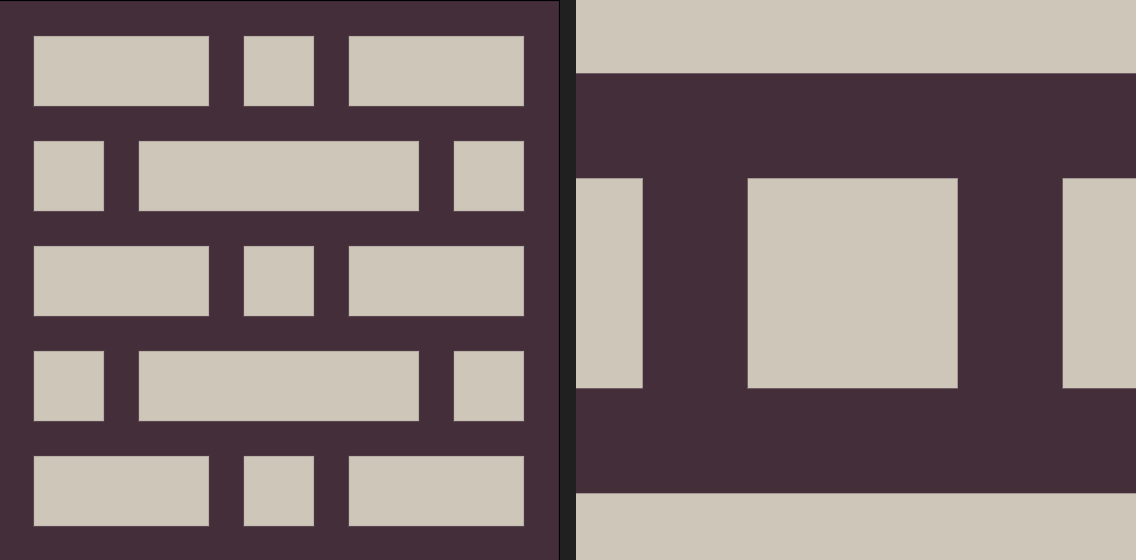
Left: the whole. Right: its middle third, enlarged.
A Shadertoy shader for this pattern:

```glsl
// Five courses of pale blocks on a plum ground, with two alternating layouts.
// Each course is one mirrored bar cut by a pair of joints; distances to the
// bar, its joints and the outer margin give smooth coverage.

const vec3 GROUND = vec3(0.263, 0.182, 0.229);
const vec3 BLOCK = vec3(0.806, 0.777, 0.727);
const vec3 RIM = vec3(0.0);

const float UNITS = 16.0;              // joint widths across the canvas
const float COURSE_PITCH = 3.0;        // block height plus joint, in units
const float JOINT_WIDTH = 1.0;
const float FIELD_HALF = 7.0;          // half extent of the block field
const float JOINT_EVEN = 1.5;          // joint distance from the axis
const float JOINT_ODD = 4.5;
const vec2 SHIFT = vec2(1.0 / 512.0);  // slight offset to left and down
const float RIM_WIDTH = 1.0 / 512.0;   // dark line on top and right
const float EDGE_SOFTNESS = 0.83;      // half width of the edge, in pixels

// Distance in units to the nearest block edge, negative inside a block.
float blockDistance(vec2 p) {
    float joint = 0.5 * JOINT_WIDTH;
    float y = p.y - joint;
    float course = floor(y / COURSE_PITCH);
    float parity = mod(course, 2.0);
    float across = abs(p.x - 0.5 * UNITS);
    float upright = joint - abs(across - mix(JOINT_EVEN, JOINT_ODD, parity));
    float bar = abs(mod(y, COURSE_PITCH) - 0.5 * COURSE_PITCH)
              - 0.5 * (COURSE_PITCH - JOINT_WIDTH);
    vec2 margin = abs(p - 0.5 * UNITS) - FIELD_HALF;
    return max(max(upright, bar), max(margin.x, margin.y));
}

void mainImage(out vec4 fragColor, in vec2 fragCoord) {
    vec2 uv = fragCoord / iResolution.xy;
    float pixel = 1.0 / min(iResolution.x, iResolution.y);

    // Blocks over the ground
    float d = blockDistance((uv + SHIFT) * UNITS) / UNITS;
    float soft = EDGE_SOFTNESS * pixel;
    vec3 color = mix(GROUND, BLOCK, 1.0 - smoothstep(-soft, soft, d));

    // Thin rim along the top and right
    float rim = max(uv.x, uv.y) - (1.0 - RIM_WIDTH);
    color = mix(color, RIM, clamp(rim / pixel + 0.5, 0.0, 1.0));

    fragColor = vec4(color, 1.0);
}
```
